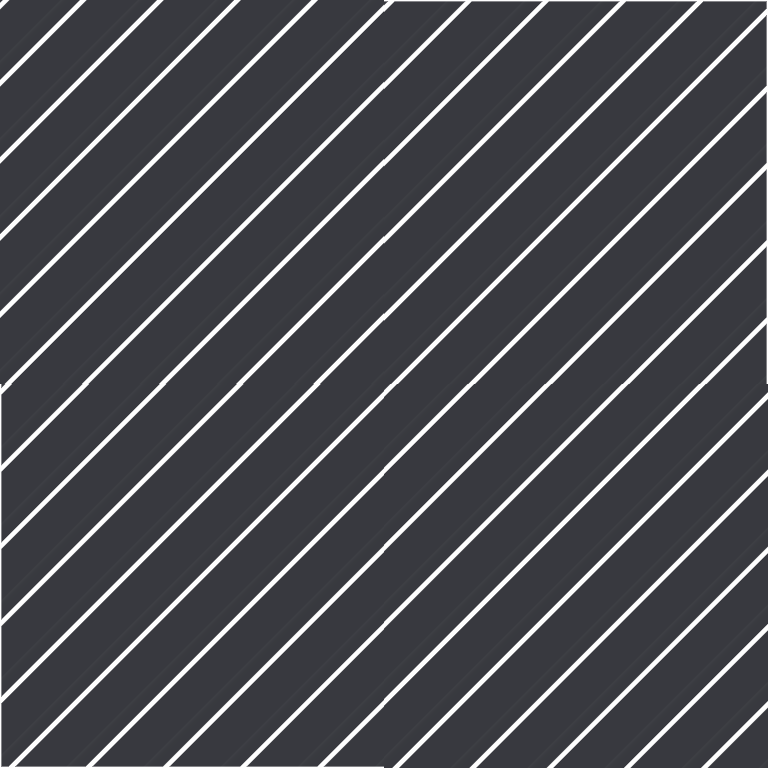
This pattern is drawn by a WebGL 2 fragment shader. Its source:

```glsl
#version 300 es
precision highp float;

#define PERIOD 0.10047
#define OFFSET 0.0085
#define STRIPE_WIDTH 0.0087
#define SEAM_STEP 0.0010
#define CREASE_SHIFT 0.0290
#define CREASE_FADE 0.0070
#define CREASE_STRENGTH 0.035
#define RIM_WIDTH 0.0018
#define BASE_COLOR vec3(0.220, 0.225, 0.246)
#define STRIPE_COLOR vec3(0.995)

uniform vec2 u_resolution;
out vec4 fragColor;

// Signed distance along the diagonal to the nearest repeat.
float repeatDistance(float s) {
    return (fract(s / PERIOD + 0.5) - 0.5) * PERIOD;
}

// Smooth coverage of a band of the given width.
float band(float d, float width, float blur) {
    return clamp((0.5 * width - abs(d)) / blur + 0.5, 0.0, 1.0);
}

// Distance to the rim, present on alternating halves of the border.
float rimDistance(vec2 p) {
    float horizontal = p.x < 0.5 ? p.y : 1.0 - p.y;
    float vertical = p.y < 0.5 ? p.x : 1.0 - p.x;
    return min(horizontal, vertical);
}

void main() {
    vec2 p = gl_FragCoord.xy / u_resolution;
    float pixel = 1.0 / min(u_resolution.x, u_resolution.y);
    float blur = 1.414 * pixel;

    // Diagonal coordinate, growing towards the lower right.
    float s = p.x + 1.0 - p.y - OFFSET;

    // Slight misalignment between the four quarters.
    vec2 quarter = floor(p * 2.0);
    s += SEAM_STEP * (mod(quarter.x + quarter.y, 2.0) - 0.5);

    // Faint crease: crisp on one side, fading on the other.
    float creaseDistance = repeatDistance(s + CREASE_SHIFT);
    float crease = smoothstep(-blur, blur, creaseDistance)
                 * exp(-max(creaseDistance, 0.0) * 2.5 / CREASE_FADE);
    vec3 color = BASE_COLOR + CREASE_STRENGTH * crease;

    // Bright stripes and thin rim.
    float stripe = band(repeatDistance(s), STRIPE_WIDTH, blur);
    float rim = band(rimDistance(p), 2.0 * RIM_WIDTH, pixel);
    color = mix(color, STRIPE_COLOR, max(stripe, rim));

    fragColor = vec4(color, 1.0);
}
```
